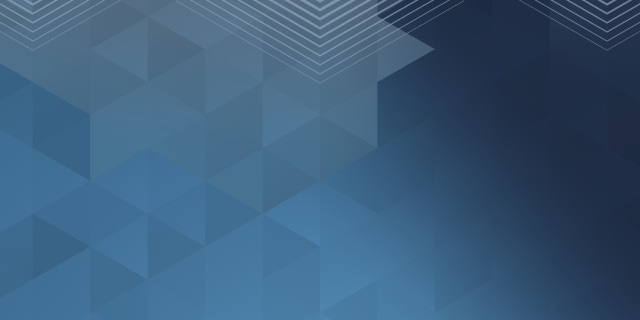
This background is drawn by a Shadertoy shader. Its source:

```glsl
// Slate and blue triangle facets fading to navy, with chevron lines along the top.

float hash(vec3 cell) {
    return fract(sin(dot(cell, vec3(12.99, 78.23, 37.72))) * 4375.85);
}

// p.x runs from the centre, p.y down from the top; both in canvas heights
vec3 facets(vec2 p) {
    // Triangular lattice: columns plus two diagonal families
    float column = p.x / 0.1795;
    float row = (p.y - 0.3594) / 0.2057;
    float rise = row + 0.5 * column;
    float fall = row - 0.5 * column;
    float tone = hash(floor(vec3(column, rise, fall)));

    // Blue ground darkening toward the upper right
    vec3 navy = vec3(0.12, 0.175, 0.27);
    vec3 blue = mix(vec3(0.24, 0.42, 0.57), vec3(0.30, 0.505, 0.66),
                    p.y * p.y * exp(-2.0 * p.x * p.x));
    float shade = smoothstep(-0.6, 0.45, p.x - 0.8 * p.y + 0.08 * (tone - 0.5));
    vec3 color = mix(blue, navy, shade);

    // Deeper blue facets at the left
    bool upperBand = fall > 2.0 && fall < 3.0 && column < -4.0;
    bool lowerFacet = fall > 4.0 && fall < 5.0 && rise > -1.0 && rise < 0.0 && column > -5.0;
    if (upperBand || lowerFacet) color *= 0.93;

    // Pale slate cluster bounded by lattice lines
    bool rightSide = column < 1.0 || (rise < 0.0 && fall > -2.0);
    bool leftSide = fall < 2.0 || (column > -4.0 && rise < -1.0);
    if (rise < 1.0 && rightSide && leftSide) {
        vec3 slate = mix(vec3(0.335, 0.43, 0.52), vec3(0.28, 0.45, 0.575),
                         smoothstep(0.0, 0.6, p.y - 0.12 * p.x));
        color = mix(slate, navy, 0.35 * smoothstep(0.0, 0.42, p.x));
    } else if (rise < -1.0 && column > 0.0 && column < 3.0) {
        color = mix(color, vec3(0.30, 0.38, 0.47), 0.4);
    } else if (column > 4.0) {
        color += 0.025 * (1.0 - smoothstep(0.0, 0.3, p.y));
    }

    // Each facet gets its own soft tonal ramp
    return color * (1.0 + 0.1 * (tone - 0.5) * (0.6 + 0.8 * fract(rise)));
}

// Stacked V lines, thinnest at the lowest tip
float chevrons(vec2 p, float pixel) {
    float group = round(p.x / 0.897);
    float tip = group == 0.0 ? 0.26 : 0.157;
    float depth = tip - p.y - 0.573 * abs(p.x - group * 0.897);
    float index = max(round(depth / 0.0286), 0.0);
    float dist = abs(depth - index * 0.0286) * 0.867;
    float halfWidth = 0.0009 + 0.00045 * index;
    float cover = clamp((halfWidth - dist) / pixel + 0.5, 0.0, 1.0);
    return cover * min(1.0, 2.0 * halfWidth / pixel + 0.3);
}

void mainImage(out vec4 fragColor, in vec2 fragCoord) {
    float pixel = 1.0 / iResolution.y;
    vec2 p = vec2(fragCoord.x - 0.5 * iResolution.x, iResolution.y - fragCoord.y) * pixel;

    // Average a small grid of samples to smooth the facet edges
    vec3 color = vec3(0.0);
    for (int i = 0; i < 9; i++) {
        vec2 offset = vec2(i % 3 - 1, i / 3 - 1) / 3.0;
        color += facets(p + offset * pixel) / 9.0;
    }

    color = mix(color, vec3(0.58, 0.67, 0.76), 0.65 * chevrons(p, pixel));
    fragColor = vec4(color, 1.0);
}
```
